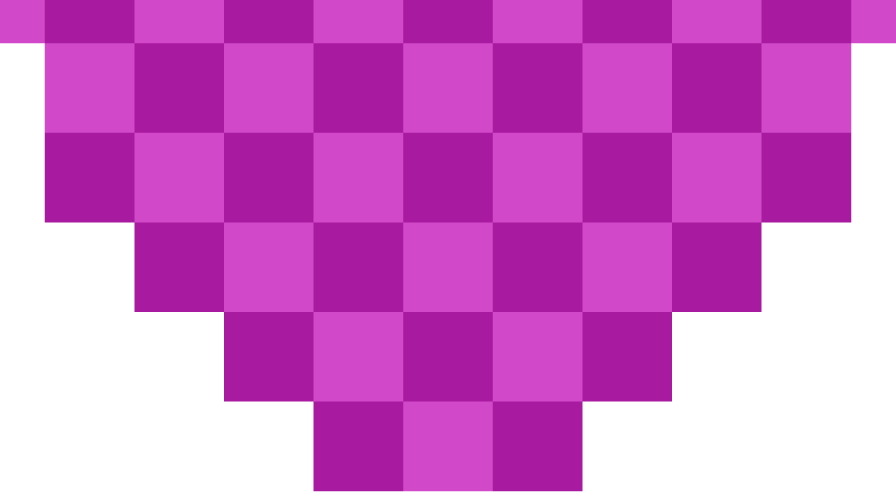
This pattern is drawn by a Shadertoy shader. Its source:

```glsl
// A two-tone magenta checkerboard that narrows in steps toward the bottom
// on a white ground. Each tile is found by rounding the position to a grid;
// a stepped half-width per row cuts the outline, and supersampling smooths it.

const vec3 WHITE = vec3(1.0);
const vec3 DARK_MAGENTA = vec3(0.66, 0.10, 0.625);
const vec3 LIGHT_MAGENTA = vec3(0.82, 0.285, 0.79);

// Colour at a point measured in tiles, with x = 0 on the centre column
vec3 steppedChecker(vec2 p) {
    float column = floor(p.x + 0.5);
    float row = floor(p.y);

    // Steps widen upward, pause for one row, then widen again
    float halfWidth = min(row + 1.0, max(4.0, row));
    if (row < 0.0 || abs(column) > halfWidth) return WHITE;

    return mix(LIGHT_MAGENTA, DARK_MAGENTA, mod(row + column, 2.0));
}

void mainImage(out vec4 fragColor, in vec2 fragCoord) {
    const int SAMPLES = 4;
    vec3 sum = vec3(0.0);

    // Average a small grid of samples within the pixel
    for (int j = 0; j < SAMPLES; j++) {
        for (int i = 0; i < SAMPLES; i++) {
            vec2 jitter = (vec2(i, j) + 0.5) / float(SAMPLES) - 0.5;
            vec2 tilePos = 10.0 * (fragCoord + jitter) / iResolution.x;
            sum += steppedChecker(tilePos - vec2(5.0, 0.143));
        }
    }

    fragColor = vec4(sum / float(SAMPLES * SAMPLES), 1.0);
}
```
